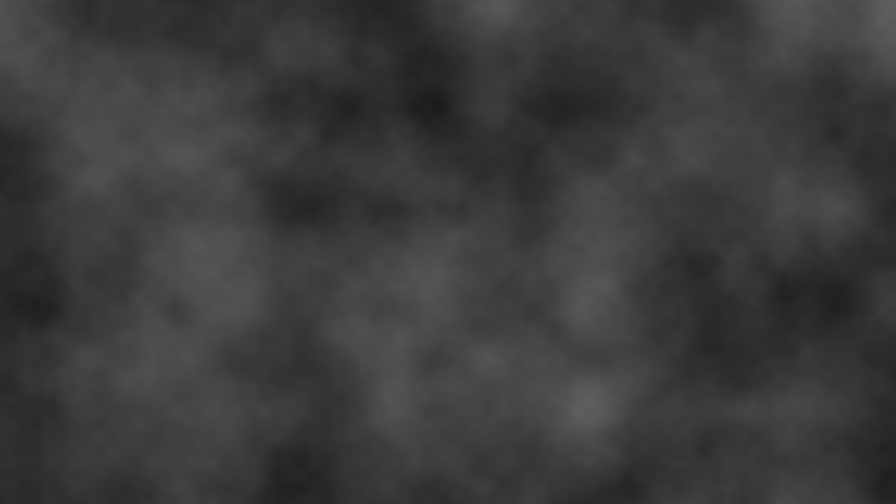
A Shadertoy shader for this texture:

```glsl
#define CELLS_PER_HEIGHT 5.0
#define OCTAVES 5
#define LACUNARITY 2.0
#define GAIN 0.5
#define MEAN_GREY 0.237
#define CONTRAST 0.35

float hash(vec2 p) {
    return fract(sin(dot(p, vec2(127.1, 311.7))) * 43758.5453);
}

// Smoothly interpolated lattice noise, 0 to 1
float valueNoise(vec2 p) {
    vec2 cell = floor(p);
    vec2 f = fract(p);
    vec2 blend = f * f * (3.0 - 2.0 * f);
    float bottom = mix(hash(cell), hash(cell + vec2(1.0, 0.0)), blend.x);
    float top = mix(hash(cell + vec2(0.0, 1.0)), hash(cell + vec2(1.0)), blend.x);
    return mix(bottom, top, blend.y);
}

// Layered noise centred on zero
float cloud(vec2 p) {
    float sum = 0.0;
    float amplitude = 0.5;
    for (int i = 0; i < OCTAVES; i++) {
        sum += amplitude * (valueNoise(p) - 0.5);
        p = p * LACUNARITY + vec2(17.3, 9.1);
        amplitude *= GAIN;
    }
    return sum;
}

void mainImage(out vec4 fragColor, in vec2 fragCoord) {
    vec2 uv = fragCoord / iResolution.y;
    float grey = MEAN_GREY + CONTRAST * cloud(uv * CELLS_PER_HEIGHT);
    fragColor = vec4(vec3(grey), 1.0);
}
```
